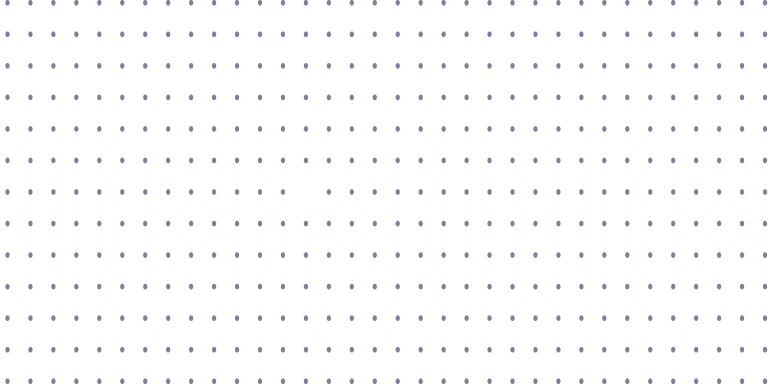
A Shadertoy shader for this pattern:

```glsl
// A sparse lattice of small upright oval dots on white, with one dot left out.
// The plane is folded into one cell around the nearest lattice point, where
// an approximate ellipse distance gives a smooth-edged dot.

const vec3 PAPER_COLOR = vec3(1.0);
const vec3 DOT_COLOR = vec3(0.50, 0.49, 0.63);

// Lengths are in units of the canvas height.
const vec2 SPACING = vec2(0.05978, 0.08214);
const vec2 FIRST_DOT = vec2(0.0195, 0.5);   // left column, middle row
const vec2 DOT_RADII = vec2(0.0055, 0.0073);
const vec2 MISSING_CELL = vec2(13.0, 0.0);  // column, row from the middle

// Approximate signed distance to an axis-aligned ellipse.
float ellipseDistance(vec2 p, vec2 radii) {
    float level = length(p / radii);
    float slope = length(p / (radii * radii));
    return level * (level - 1.0) / max(slope, 1e-4);
}

// Coverage of a shape by a pixel of the given size.
float coverage(float dist, float pixel) {
    return clamp(0.5 - dist / pixel, 0.0, 1.0);
}

// Coverage of the dot lattice, skipping one cell.
float dotLattice(vec2 p, vec2 spacing, vec2 radii, vec2 skipped, float pixel) {
    vec2 cell = floor(p / spacing + 0.5);
    vec2 local = p - cell * spacing;
    float present = step(0.5, distance(cell, skipped));
    // Keep the middle of the dot solid, away from the zero gradient.
    float dist = ellipseDistance(local, radii);
    if (length(local / radii) < 0.3) dist = -min(radii.x, radii.y);
    return present * coverage(dist, pixel);
}

void mainImage(out vec4 fragColor, in vec2 fragCoord) {
    float pixel = 1.0 / iResolution.y;
    vec2 p = fragCoord * pixel - FIRST_DOT;
    float ink = dotLattice(p, SPACING, DOT_RADII, MISSING_CELL, pixel);
    fragColor = vec4(mix(PAPER_COLOR, DOT_COLOR, ink), 1.0);
}
```
